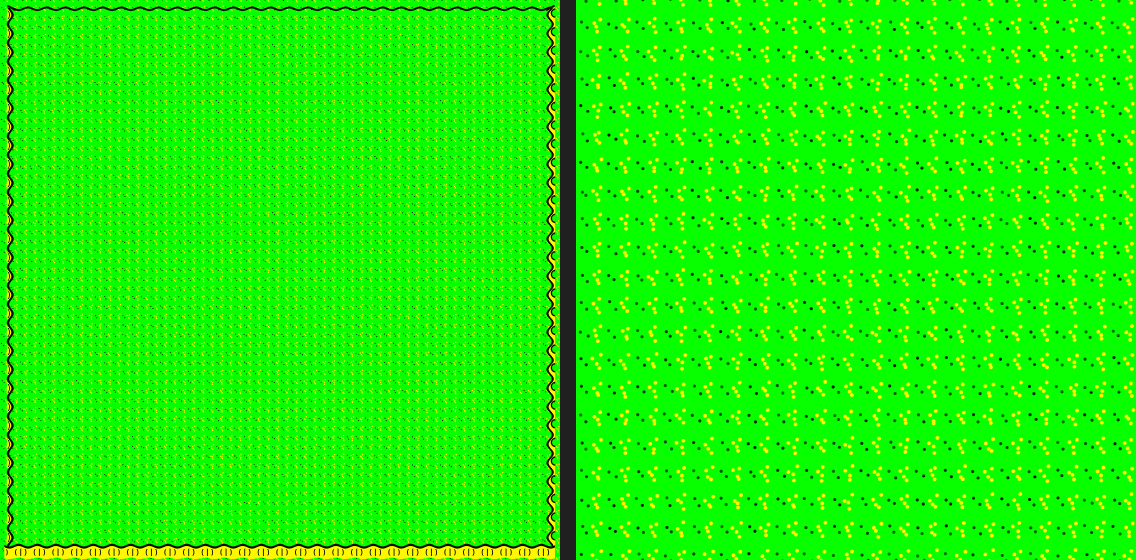
Left: the whole. Right: its middle third, enlarged.
Reproduce this pattern procedurally as a Shadertoy shader.

```glsl
// A bright green field of 60 x 60 small cells, each with yellow specks and dark dots,
// inside a scalloped frame of 30 waves per side. Cells come from wrapped offsets with
// a little hashed jitter; the frame comes from cosine curves in units of one wave.

const float TAU = 6.2831853;

float hash(vec2 p) {
    return fract(sin(dot(p, vec2(127.1, 311.7))) * 43758.5453);
}

// Coverage of the region where d < 0, smoothed over one pixel
float fill(float d, float px) {
    return clamp(0.5 - d / px, 0.0, 1.0);
}

// Round dot repeated in every unit cell, slightly displaced from cell to cell
float cellDot(vec2 q, vec2 center, float radius, float px) {
    vec2 id = floor(q - center + 0.5);
    vec2 offset = q - center - id;
    vec2 jitter = vec2(hash(id + center), hash(id.yx + center + 7.0)) - 0.5;
    return fill(length(offset - 0.1 * jitter) - radius, px);
}

float segment(vec2 p, vec2 a, vec2 b) {
    vec2 ab = b - a;
    return length(p - a - ab * clamp(dot(p - a, ab) / dot(ab, ab), 0.0, 1.0));
}

// Green ground with a zigzag of yellow specks and a few dark dots per cell
vec3 speckledField(vec2 q, float px) {
    vec3 col = vec3(0.03, 1.0, 0.0);
    float specks = 0.0;
    float dots = 0.0;
    for (int i = 0; i < 4; i++) {
        float k = float(i);
        vec2 c = vec2(0.73 + 0.13 * sin(k * 2.4 + 0.6), 0.86 + 0.15 * k);
        specks = max(specks, cellDot(q, c, 0.068, px));
    }
    for (int i = 0; i < 2; i++) {
        float k = float(i);
        dots = max(dots, cellDot(q, vec2(0.2 + 0.2 * k, 0.18 - 0.2 * k), 0.055, px));
    }
    float strength = 0.6 + 0.4 * hash(floor(q));
    col = mix(col, vec3(1.0, 0.95, 0.0), specks);
    return mix(col, vec3(0.0, 0.08, 0.0), dots * strength);
}

void mainImage(out vec4 fragColor, in vec2 fragCoord) {
    vec2 uv = fragCoord / iResolution.xy;
    vec2 p = uv * 30.0;
    float px = 30.0 / iResolution.y;
    vec3 col = speckledField(uv * 60.0, 2.0 * px);

    float waveX = cos(TAU * p.x);
    float waveY = cos(TAU * (p.y - 0.2));
    float spanX = fill(abs(p.x - 14.98) - 14.75, px);
    float spanY = fill(abs(p.y - 15.15) - 14.45, px);
    float yellow = 0.0;
    float ink = 0.0;

    // Left side: wavy outline, yellow crescents and a fine inner arc
    float leftLine = p.x - 0.55 - 0.12 * waveY;
    float leftEdge = 0.43 - 0.07 * waveY - p.x;
    yellow = max(yellow, fill(max(leftLine, leftEdge), px) * spanY);
    ink = max(ink, fill(abs(leftLine) - 0.065, px) * spanY);
    float innerArc = max(abs(p.x - 0.43 - 0.08 * waveY) - 0.022, 0.1 - waveY);
    ink = max(ink, fill(innerArc, px) * spanY);

    // Right side: crescents hollowed by a circle
    float rightLine = 29.47 - 0.14 * waveY - p.x;
    float hollow = length(vec2(p.x - 29.76, fract(p.y + 0.2) - 0.5)) - 0.22;
    float crescent = max(max(rightLine, p.x - 29.74), -hollow);
    yellow = max(yellow, fill(crescent, px) * spanY);
    ink = max(ink, fill(abs(rightLine) - 0.06, px) * spanY);
    ink = max(ink, fill(max(abs(hollow) - 0.035, p.x - 29.74), px) * spanY);

    // Bottom band with a scalloped hem
    float bottomLine = p.y - 0.74 - 0.07 * waveX;
    float hem = 0.09 + 0.04 * waveX - p.y;
    yellow = max(yellow, fill(max(bottomLine, hem), px) * spanX);
    ink = max(ink, fill(abs(bottomLine) - 0.06, px) * spanX);

    // Three short curved ticks in each wave of the band
    float tickY = p.y - 0.41;
    for (int i = -1; i <= 1; i++) {
        float k = float(i);
        float bend = k * (0.05 - 1.6 * tickY * tickY);
        float x = fract(p.x - 0.11 - 0.23 * k - bend + 0.5) - 0.5;
        float tick = max(abs(x) - 0.024, abs(tickY) - 0.19 + 0.03 * abs(k));
        ink = max(ink, fill(tick, px) * spanX);
    }

    // Top line and its pointed corners
    float topLine = abs(p.y - 29.53 + 0.07 * waveX) - 0.055;
    ink = max(ink, fill(max(topLine, abs(p.x - 15.05) - 14.55), px));
    vec2 corner = vec2(abs(p.x - 15.05), p.y);
    float spike = segment(corner, vec2(14.25, 29.47), vec2(14.62, 29.68)) - 0.05;
    ink = max(ink, fill(spike, px));

    col = mix(col, vec3(1.0, 0.97, 0.0), yellow);
    col = mix(col, vec3(0.02, 0.05, 0.0), ink);
    fragColor = vec4(col, 1.0);
}
```
